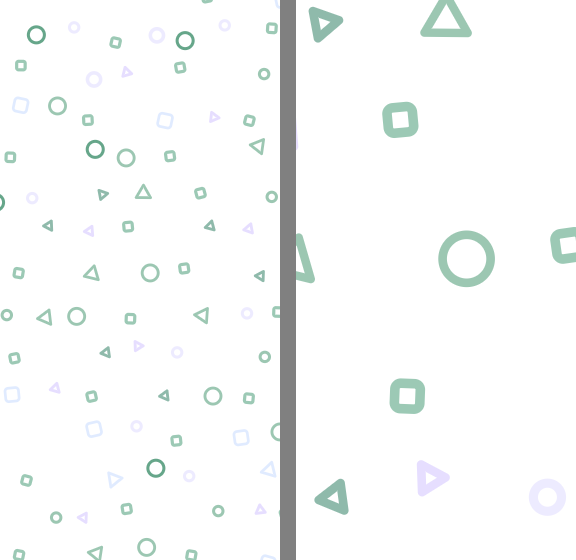
Left, the full canvas; right, a detail of the centre.
Give the GLSL for this pattern, as a Shadertoy shader.

```glsl
// Scattered pastel confetti: outlined circles, rounded squares and triangles on white.
// Each cell of a row-shifted grid holds at most one jittered, tilted shape, drawn as
// a stroke around its distance function; a low-discrepancy value picks the kind.

const float COLUMNS = 7.0;
const int CIRCLE = 0, TRIANGLE = 3, SQUARE = 4;

struct Style {
    int shape;
    float size;        // radius or half side of the stroke's centre line
    float halfStroke;
    vec3 colour;
};

vec3 hash32(vec2 p) {
    vec3 q = fract(p.xyx * vec3(0.1031, 0.1030, 0.0973));
    q += dot(q, q.yxz + 33.33);
    return fract((q.xxy + q.yzz) * q.zyx);
}

float roundedSquare(vec2 p, float halfSide) {
    float corner = 0.47 * halfSide;
    vec2 q = abs(p) - halfSide + corner;
    return length(max(q, 0.0)) + min(max(q.x, q.y), 0.0) - corner;
}

// Equilateral triangle pointing up
float triangle(vec2 p, float halfSide) {
    const float k = sqrt(3.0);
    p = vec2(abs(p.x) - halfSide, p.y + halfSide / k);
    if (p.x + k * p.y > 0.0) p = vec2(p.x - k * p.y, -k * p.x - p.y) * 0.5;
    p.x -= clamp(p.x, -2.0 * halfSide, 0.0);
    return -length(p) * sign(p.y);
}

// Thresholds are cumulative shares of the cells; the rest stay empty
Style pickStyle(float pick) {
    vec3 sage = vec3(0.61, 0.78, 0.70), forest = vec3(0.40, 0.65, 0.54);
    vec3 lavender = vec3(0.93, 0.92, 1.0), ice = vec3(0.88, 0.92, 1.0);
    if (pick < 0.184) return Style(SQUARE, 0.106, 0.040, vec3(0.61, 0.79, 0.71));
    if (pick < 0.286) return Style(CIRCLE, 0.117, 0.038, lavender);
    if (pick < 0.378) return Style(CIRCLE, 0.200, 0.036, sage);
    if (pick < 0.439) return Style(TRIANGLE, 0.115, 0.036, vec3(0.90, 0.87, 1.0));
    if (pick < 0.500) return Style(CIRCLE, 0.200, 0.038, forest);
    if (pick < 0.561) return Style(TRIANGLE, 0.180, 0.035, sage);
    if (pick < 0.622) return Style(SQUARE, 0.168, 0.034, ice);
    if (pick < 0.683) return Style(TRIANGLE, 0.115, 0.036, vec3(0.56, 0.73, 0.67));
    if (pick < 0.724) return Style(CIRCLE, 0.117, 0.038, sage);
    if (pick < 0.755) return Style(CIRCLE, 0.164, 0.045, lavender);
    if (pick < 0.775) return Style(TRIANGLE, 0.180, 0.035, ice);
    return Style(CIRCLE, 0.0, -1.0, vec3(1.0));
}

void mainImage(out vec4 fragColor, in vec2 fragCoord) {
    float pixel = COLUMNS / iResolution.x;
    vec2 p = fragCoord * pixel + vec2(0.0, 0.35);

    // Shift every row by its own amount to hide the grid
    p.x += 3.0 + hash32(vec2(floor(p.y), 71.0)).x;
    vec2 cell = floor(p);
    vec3 place = hash32(cell + 13.0);
    vec3 variety = hash32(cell + 157.0);

    Style style = pickStyle(fract(dot(cell, vec2(0.7549, 0.5698)) + 0.12 * variety.x));

    // Jitter stays inside the cell; triangles mostly point left
    vec2 q = p - cell - 0.5 - 0.48 * (place.xy - 0.5);
    float turn = variety.y < 0.7 ? 1.5708 : variety.y < 0.85 ? 0.0 : -1.5708;
    float angle = turn + mix(-0.3, 0.3, place.z);
    float c = cos(angle), s = sin(angle);
    q = vec2(c * q.x + s * q.y, c * q.y - s * q.x);

    float d = style.shape == CIRCLE ? length(q) - style.size
            : style.shape == SQUARE ? roundedSquare(q, style.size)
            : triangle(q, style.size);

    // Smooth-edged stroke over white
    float ink = clamp(0.5 - (abs(d) - style.halfStroke) / pixel, 0.0, 1.0);
    fragColor = vec4(mix(vec3(1.0), style.colour, ink), 1.0);
}
```
